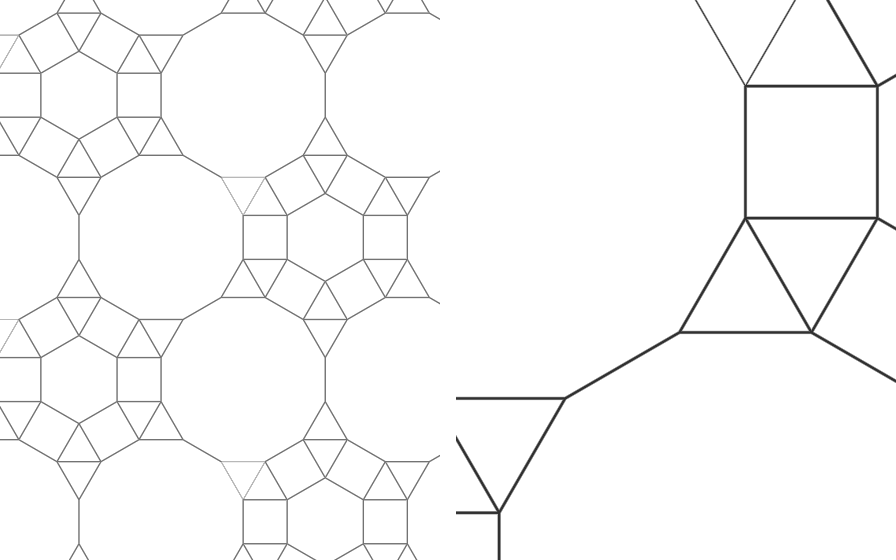
Left: the whole. Right: its middle third, enlarged.
This pattern is drawn by a WebGL 2 fragment shader. Its source:

```glsl
#version 300 es
precision highp float;

uniform vec2 u_resolution;
out vec4 outColor;

const float SQRT3 = 1.7320508;
const float SIXTH_TURN = 1.0471976;

const vec2 HEXAGON_CENTER = vec2(0.141, 0.830);
const float EDGE = 0.07856;                // tile edge, in canvas heights
const float PITCH = 3.0 + 2.0 * SQRT3;     // hexagon spacing, in tile edges
const float LINE_WIDTH = 0.0215;           // in tile edges
const float FAINT_WIDTH = 0.011;

const vec3 PAPER = vec3(1.0);
const vec3 INK = vec3(0.19);

float segment(vec2 p, vec2 a, vec2 b) {
    vec2 pa = p - a, ba = b - a;
    return length(pa - ba * clamp(dot(pa, ba) / dot(ba, ba), 0.0, 1.0));
}

// Offset from the nearest point of a triangular lattice
vec2 latticeOffset(vec2 p, float pitch) {
    vec2 cell = pitch * vec2(SQRT3, 1.0);
    vec2 a = p - cell * round(p / cell);
    vec2 q = p - 0.5 * cell;
    vec2 b = q - cell * round(q / cell);
    return dot(a, a) < dot(b, b) ? a : b;
}

vec2 rotate(vec2 p, float angle) {
    float c = cos(angle), s = sin(angle);
    return vec2(c * p.x + s * p.y, c * p.y - s * p.x);
}

// Coverage of a line, box filtered so hairlines keep their weight
float stroke(float dist, float width, float blur) {
    return clamp(0.5 * (width + blur) - dist, 0.0, min(width, blur)) / blur;
}

// Hexagon side, square sides and the link to the next rosette
float frameDistance(vec2 p, vec2 corner, vec2 shoulder, vec2 apex) {
    vec2 side = vec2(-0.5, 0.5 * SQRT3);
    float d = segment(p, corner, corner + side);
    d = min(d, segment(p, corner, shoulder));
    d = min(d, segment(p, shoulder, shoulder + side));
    return min(d, segment(p, apex, apex + vec2(0.5, 0.0)));
}

// Outward pointing triangle
float pointDistance(vec2 p, vec2 shoulder, vec2 apex) {
    float base = segment(p, vec2(shoulder.x, -shoulder.y), shoulder);
    return min(base, segment(p, shoulder, apex));
}

void main() {
    vec2 uv = gl_FragCoord.xy / u_resolution.y;
    float blur = 1.4 / (u_resolution.y * EDGE);
    vec2 p = latticeOffset((uv - HEXAGON_CENTER) / EDGE, PITCH);

    // Fold the six sectors onto one, mirrored about its axis
    float sector = floor(atan(p.y, p.x) / SIXTH_TURN);
    p = rotate(p, (sector + 0.5) * SIXTH_TURN);
    p.y = abs(p.y);

    vec2 corner = vec2(1.0, 0.0);
    vec2 shoulder = vec2(1.0 + 0.5 * SQRT3, 0.5);
    vec2 apex = vec2(1.0 + SQRT3, 0.0);

    // The upper left point of every rosette is drawn fainter
    float pointWidth = sector == 2.0 ? FAINT_WIDTH : LINE_WIDTH;
    float frame = stroke(frameDistance(p, corner, shoulder, apex), LINE_WIDTH, blur);
    float point = stroke(pointDistance(p, shoulder, apex), pointWidth, blur);

    outColor = vec4(mix(PAPER, INK, max(frame, point)), 1.0);
}
```
